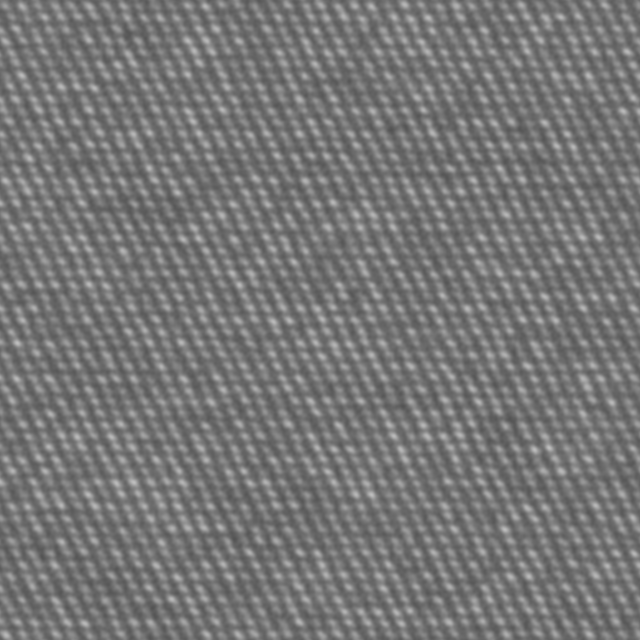
A WebGL 1 fragment shader for this texture:

```glsl
precision highp float;
// Grey twill cloth: steep diagonal ribs built from rows of soft, uneven stitches.

uniform vec2 u_resolution;

float hash(vec2 p) {
  vec3 q = fract(vec3(p.xyx) * 0.1031);
  q += dot(q, q.yzx + 33.33);
  return fract((q.x + q.y) * q.z);
}

vec2 gradient(vec2 cell) {
  float angle = 6.2832 * hash(cell);
  return vec2(cos(angle), sin(angle));
}

// Gradient noise, roughly -0.7 to 0.7
float noise(vec2 p) {
  vec2 i = floor(p), f = fract(p);
  vec2 w = f * f * f * (f * (f * 6.0 - 15.0) + 10.0);
  float a = dot(gradient(i), f);
  float b = dot(gradient(i + vec2(1.0, 0.0)), f - vec2(1.0, 0.0));
  float c = dot(gradient(i + vec2(0.0, 1.0)), f - vec2(0.0, 1.0));
  float d = dot(gradient(i + 1.0), f - 1.0);
  return mix(mix(a, b, w.x), mix(c, d, w.x), w.y);
}

// Sum of soft stitches; x counts ribs and y counts weft rows
float stitches(vec2 p) {
  vec2 cell = floor(p);
  float sum = 0.0;
  for (int j = -1; j <= 1; j++) {
    for (int i = -1; i <= 1; i++) {
      vec2 id = cell + vec2(float(i), float(j));
      vec2 seed = id + 71.0;
      vec2 jitter = vec2(hash(seed + 13.7), hash(seed + 57.3)) - 0.5;
      vec2 d = (p - id - 0.5 - jitter * vec2(0.12, 0.2)) / vec2(0.22, 0.3);
      float brightness = mix(0.6, 1.3, hash(seed));
      sum += brightness * exp(-0.5 * dot(d, d));
    }
  }
  return sum;
}

void main() {
  vec2 uv = gl_FragCoord.xy / u_resolution;

  // Slight waviness of the threads
  vec2 cloth = uv + 0.0025 * vec2(noise(uv * 9.0 + 20.0), noise(uv * 9.0 + 50.0));

  // Each weft row shifts the ribs by a third of their spacing
  float row = 55.0 * cloth.y;
  vec2 weave = vec2(38.4 * cloth.x + row / 3.0, row);
  float tone = 0.36 + 0.27 * stitches(weave);

  // Uneven weft and warp yarns, broad mottling and fibre grain
  tone += 0.035 * noise(vec2(uv.x * 7.0, row));
  tone += 0.025 * noise(vec2(cloth.x * 115.0, uv.y * 9.0) + 30.0);
  tone += 0.025 * noise(uv * 6.0 + 80.0);
  tone += 0.05 * noise(uv * 130.0 + 10.0);

  gl_FragColor = vec4(vec3(clamp(tone, 0.31, 0.8)), 1.0);
}
```
